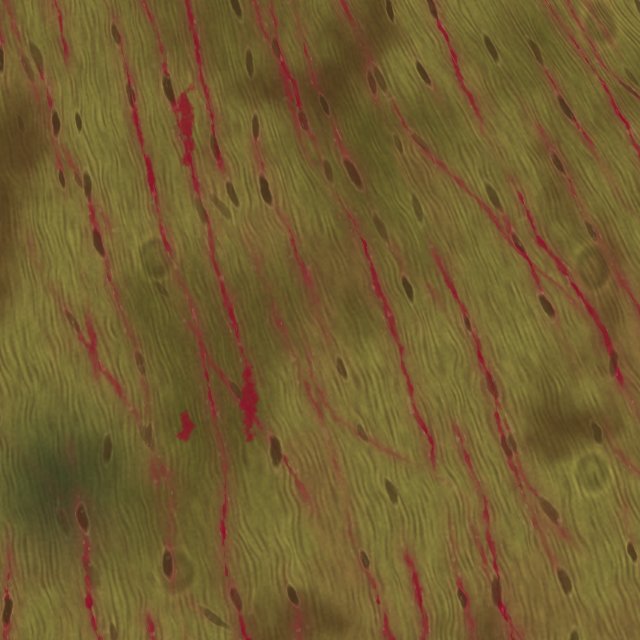
A three.js fragment shader for this texture:

```glsl
// Stained muscle tissue: olive fibres sweep from steep (left) to diagonal (right),
// split by frayed crimson strands that carry dark oval nuclei. Fibre coordinates
// bend the plane; broken stripes give the grain, lanes of wobbling lines the strands.

varying vec2 vUv;

const vec3 OLIVE      = vec3(0.482, 0.448, 0.212);
const vec3 DARK_OLIVE = vec3(0.345, 0.315, 0.135);
const vec3 TAN        = vec3(0.48, 0.355, 0.20);
const vec3 BROWN      = vec3(0.30, 0.215, 0.105);
const vec3 PINK       = vec3(0.50, 0.25, 0.21);
const vec3 CRIMSON    = vec3(0.54, 0.06, 0.15);
const vec3 NUCLEUS    = vec3(0.26, 0.19, 0.10);
const vec3 DEEP_GREEN = vec3(0.18, 0.22, 0.12);

const float LANE_WIDTH    = 0.088;  // spacing of the main strands
const float BRANCH_WIDTH  = 0.21;   // spacing of the oblique branches
const float STRAND_RADIUS = 0.0042;
const float HALO_RADIUS   = 0.014;
const float NUCLEUS_STEP  = 0.105;  // spacing of nuclei along a strand
const vec2  NUCLEUS_SIZE  = vec2(0.0088, 0.024);
const float STRIPES       = 98.0;   // grain lines across the canvas
const vec2  GRAIN_FREQ    = vec2(230.0, 42.0);

float hash(vec2 p) {
  return fract(sin(dot(p, vec2(127.1, 311.7))) * 43758.5453);
}

float noise(vec2 p) {
  vec2 i = floor(p), f = fract(p);
  f = f * f * (3.0 - 2.0 * f);
  return mix(mix(hash(i), hash(i + vec2(1.0, 0.0)), f.x),
             mix(hash(i + vec2(0.0, 1.0)), hash(i + vec2(1.0, 1.0)), f.x), f.y);
}

float fbm(vec2 p) {
  float sum = 0.0, amp = 0.5;
  for (int i = 0; i < 4; i++) {
    sum += amp * noise(p);
    p = p * 2.03 + 17.3;
    amp *= 0.5;
  }
  return sum / 0.9375;
}

// x runs across the fibres, y along them
vec2 fibreCoords(vec2 p) {
  float across = p.x + 0.17 * p.y + 0.40 * p.x * p.y * p.y;
  return vec2(across + 0.025 * (noise(p * 5.0) - 0.5), p.y - 0.3 * p.x);
}

// Frayed strands in lanes: x core, y halo, z nucleus, w nucleus rim
vec4 strands(vec2 q, float lane, float seed) {
  vec4 result = vec4(0.0);
  float fray = (fbm(q * vec2(120.0, 60.0) + seed) - 0.5) * 0.013;
  for (int k = -1; k <= 1; k++) {
    float id = floor(q.x / lane) + float(k);
    vec2 key = vec2(id, seed);
    float sway = 0.6 * (noise(vec2(q.y * 5.0, id * 7.0 + seed)) - 0.5);
    float centre = lane * (id + 0.5 + 0.45 * (hash(key) - 0.5) + sway);
    centre += 0.018 * (fbm(vec2(q.y * 18.0, id + seed)) - 0.5);
    float offset = q.x - centre;
    float d = abs(offset) + fray;

    // Strength and thickness vary along the strand
    float run = fbm(vec2(q.y * 5.5 + 31.0 * hash(key + 2.0), id + seed));
    float shown = smoothstep(0.30, 0.60, run);
    float radius = STRAND_RADIUS * (0.3 + 1.2 * noise(vec2(q.y * 17.0, id + 5.0)));
    float core = (1.0 - smoothstep(0.1 * radius, 1.5 * radius, d)) * shown;
    core *= 0.25 + 0.75 * smoothstep(0.48, 0.70, run);
    float halo = exp(-max(d, 0.0) / HALO_RADIUS) * (0.08 + 0.92 * shown);

    // Ovals set into the strand
    float row = floor(q.y / NUCLEUS_STEP);
    vec2 cell = vec2(id * 3.1 + seed, row);
    float mid = (row + 0.35 + 0.3 * hash(cell)) * NUCLEUS_STEP;
    float side = (hash(cell + 4.0) - 0.5) * 0.012;
    vec2 size = NUCLEUS_SIZE * (0.65 + 0.5 * hash(cell + 8.0));
    float oval = length(vec2(offset - side, q.y - mid) / size) + 25.0 * fray;
    float present = step(hash(cell + 11.0), 0.45) * (0.5 + 0.5 * hash(cell + 13.0));
    float body = (1.0 - smoothstep(0.65, 1.1, oval)) * present;
    float rim = exp(-pow((oval - 1.2) / 0.14, 2.0)) * present;
    result = max(result, vec4(core, halo, body, rim));
  }
  return result;
}

void main() {
  vec2 p = vUv;
  vec2 q = fibreCoords(p);

  // Broad tone and warm streaks
  float tone = fbm(p * 3.4 + 4.0) + 0.24 * (0.5 - p.x);
  vec3 color = mix(OLIVE, DARK_OLIVE, smoothstep(0.44, 0.78, tone));
  color = mix(color, TAN, 0.5 * smoothstep(0.52, 0.76, fbm(q * vec2(11.0, 7.0) + 20.0)));

  // Fibre grain: gently bent, broken stripes over short streaks
  float bend = 1.6 * noise(q * vec2(14.0, 13.0)) + 0.9 * noise(q * vec2(40.0, 30.0));
  float stripe = sin(6.2832 * (q.x * STRIPES + bend));
  float broken = smoothstep(0.2, 0.85, noise(q * vec2(75.0, 30.0) + 3.0));
  vec2 lean = vec2(q.x + bend / STRIPES, q.y);
  float streak = noise(lean * GRAIN_FREQ + 9.0) - 0.5;
  float grain = 0.42 * stripe * broken + 0.9 * streak;
  color = mix(color, TAN, 0.28 * smoothstep(0.08, 0.45, -grain));
  color *= 1.0 + 0.21 * grain;

  // Blurred depths out of focus
  float murk = smoothstep(0.56, 0.80, fbm(p * 5.5 + 41.0));
  color = mix(color, BROWN, 0.75 * murk);
  vec2 pool = (p - vec2(0.09, 0.24)) / vec2(0.10, 0.11);
  color = mix(color, DEEP_GREEN, 0.75 * exp(-dot(pool, pool)));

  // Soft refracting rings
  for (int i = 0; i < 5; i++) {
    float id = float(i);
    vec2 c = vec2(hash(vec2(id, 51.0)), hash(vec2(id, 63.0)));
    float r = length((p - c) * vec2(1.0, 0.8)) + 0.012 * noise(p * 30.0);
    float ring = exp(-pow((r - 0.035) / 0.006, 2.0)) - exp(-pow((r - 0.024) / 0.008, 2.0));
    color *= 1.0 + 0.12 * ring;
  }

  // Main strands and weaker oblique branches
  vec4 s = strands(q, LANE_WIDTH, 3.0);
  vec4 b = strands(vec2(q.x + 0.3 * q.y, q.y), BRANCH_WIDTH, 29.0);
  s = max(s, b * vec4(0.5, 0.8, 0.6, 0.6));
  float patchy = 0.25 + 1.2 * fbm(q * vec2(50.0, 26.0));
  color = mix(color, PINK, clamp(0.85 * s.y * patchy, 0.0, 1.0));
  color = mix(color, CRIMSON, s.x * (0.35 + 0.65 * noise(q * vec2(140.0, 50.0))));
  color = mix(color, NUCLEUS, 0.85 * s.z);
  color += 0.05 * s.w;

  // Pale flecks along the strands
  float fleck = smoothstep(0.78, 0.95, noise(q * vec2(190.0, 80.0) + 60.0));
  color += 0.10 * fleck * s.y;

  // Ragged crimson clots
  for (int i = 0; i < 3; i++) {
    float id = float(i);
    vec2 c = vec2(hash(vec2(id, 7.0)), hash(vec2(id, 19.0)));
    vec2 size = vec2(0.011, 0.02 + 0.03 * hash(vec2(id, 23.0)));
    float d = length((p - c) / size) + 2.2 * (fbm(p * 60.0) - 0.5);
    color = mix(color, CRIMSON, 0.75 * (1.0 - smoothstep(0.5, 1.2, d)));
  }

  // Faint mottling
  color *= 1.0 + 0.08 * (noise(p * 230.0) - 0.5);
  gl_FragColor = vec4(color, 1.0);
}
```
